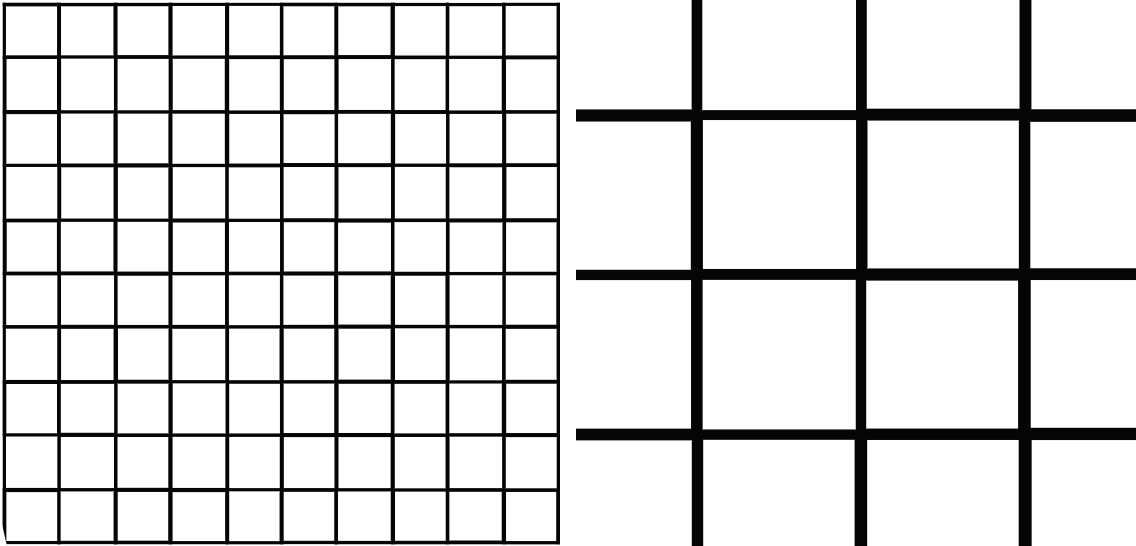
Left, the full canvas; right, a detail of the centre.
Reproduce this pattern procedurally as a Shadertoy shader.

```glsl
// Ten by ten grid of black ruled lines on white, slightly uneven in spacing and weight.

float hash(vec2 p) {
    return fract(sin(dot(p, vec2(127.1, 311.7))) * 43758.55);
}

// Drift of each ruled line from even spacing, in cells; j counts from the centre line.
vec2 lineDrift(vec2 j) {
    vec2 ripple = -0.87 * sin(2.5133 * j) - 0.68 * sin(1.2566 * j);
    vec2 bow = vec2(0.4 * cos(0.31416 * j.x), 0.5 * sin(0.62832 * j.y));
    return 0.0132 * (ripple + bow);
}

// Signed distance to one segment of a line, with its own weight and small shift.
float segmentDistance(float offset, float halfWidth, vec2 id) {
    float shift = 0.008 * (hash(id) - 0.5);
    float weight = halfWidth + 0.009 * (hash(id + 37.0) - 0.5);
    return abs(offset - shift) - weight;
}

void mainImage(out vec4 fragColor, in vec2 fragCoord) {
    // Cell coordinates: the frame runs from 0 to 10 on both axes.
    vec2 pitch = vec2(0.09896, 0.0986);
    vec2 cell = (fragCoord / iResolution.xy - vec2(0.0078, 0.006)) / pitch;
    vec2 pixel = 1.0 / (iResolution.xy * pitch);

    // Nearest vertical and horizontal line.
    vec2 line = clamp(round(cell), 0.0, 10.0);
    vec2 offset = cell - line - lineDrift(line - 5.0);
    vec2 segment = clamp(floor(cell), 0.0, 9.0);
    float upright = segmentDistance(offset.x, 0.0355, vec2(line.x, segment.y));
    float level = segmentDistance(offset.y, 0.0345, vec2(segment.x, line.y) + 71.0);
    vec2 cover = clamp(0.5 - vec2(upright, level) / pixel, 0.0, 1.0);
    float ink = max(cover.x, cover.y);

    // Trim to the outer frame.
    vec2 inside = clamp(0.5 - (abs(cell - 5.0) - 5.033) / pixel, 0.0, 1.0);
    ink *= inside.x * inside.y;

    // Slanted nick that tapers the lower left corner.
    float nick = 0.033 - 0.22 * cell.y - cell.x;
    ink *= clamp(0.5 - nick / pixel.x, 0.0, 1.0);

    fragColor = vec4(mix(vec3(1.0), vec3(0.015, 0.02, 0.015), ink), 1.0);
}
```
